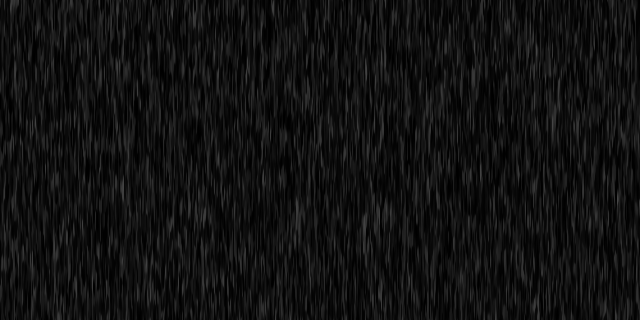
Give the GLSL for this texture, as a WebGL 2 fragment shader.

```glsl
#version 300 es
precision highp float;

// Fine vertical streaks of dim grey on black, like brushed dark fibre.
// Three layers of stretched, smoothed cellular noise are summed, then a
// power curve keeps most of the area near black and lets a few streaks glow.

#define FINE_CELLS   vec2(250.0, 22.0)  // cells per canvas height, x and y
#define MEDIUM_CELLS vec2(165.0, 15.0)
#define BROAD_CELLS  vec2(34.0, 8.0)
#define LAYER_SHARES vec3(0.61, 0.31, 0.08)
#define CELL_FOCUS   7.5                // higher gives crisper streak edges
#define TONE_POWER   2.4
#define TONE_GAIN    0.295

uniform vec2 u_resolution;
out vec4 fragColor;

// Integer hash: three random values in 0..1 for a cell of a layer
vec3 hash3(ivec2 cell, int layer) {
    uvec3 h = uvec3(ivec3(cell, layer)) * 1664525u + 1013904u;
    h.x += h.y * h.z;
    h.y += h.z * h.x;
    h.z += h.x * h.y;
    h ^= h >> 16u;
    h.x += h.y * h.z;
    h.y += h.z * h.x;
    h.z += h.x * h.y;
    return vec3(h >> 8u) / 16777216.0;
}

// Cellular noise: blends the brightness of nearby jittered streak centres
float streakLayer(vec2 p, int layer) {
    int column = int(floor(p.x));
    float brightness = 0.0;
    float total = 0.0;
    for (int i = -1; i <= 1; i++) {
        int col = column + i;
        // Each column slides by its own amount so that no rows show
        float y = p.y + 7.0 * hash3(ivec2(col, 977), layer).x;
        int row = int(floor(y));
        for (int j = -1; j <= 1; j++) {
            ivec2 cell = ivec2(col, row + j);
            vec3 rnd = hash3(cell, layer);
            vec2 centre = vec2(cell) + mix(vec2(0.15), vec2(0.85), rnd.xy);
            vec2 offset = vec2(p.x, y) - centre;
            float weight = exp(-CELL_FOCUS * dot(offset, offset));
            brightness += weight * rnd.z;
            total += weight;
        }
    }
    return brightness / max(total, 1e-6);
}

void main() {
    vec2 uv = gl_FragCoord.xy / u_resolution.y;

    // Thin streaks over wider strands and soft dark patches
    vec3 layers = vec3(streakLayer(uv * FINE_CELLS, 1),
                       streakLayer(uv * MEDIUM_CELLS, 2),
                       streakLayer(uv * BROAD_CELLS, 3));
    float level = dot(layers, LAYER_SHARES);

    // Tone curve: deep blacks with sparse grey highlights
    float grey = TONE_GAIN * pow(level, TONE_POWER);
    fragColor = vec4(vec3(grey), 1.0);
}
```
